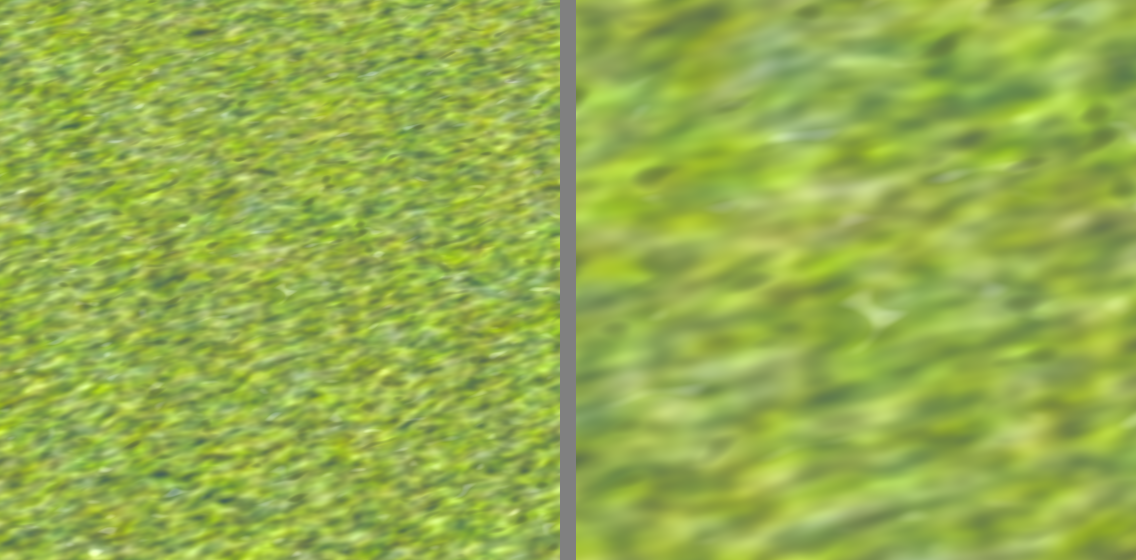
Left, the full canvas; right, a detail of the centre.
Write a three.js fragment shader that draws this texture.

```glsl
// Sunlit mown lawn: soft, slanted grass streaks in yellow-green light and shade.
varying vec2 vUv;

// Sine-free hash giving a vector in -1..1
vec2 hash2(vec2 cell) {
  vec3 h = fract(cell.xyx * vec3(0.1031, 0.1030, 0.0973));
  h += dot(h, h.yzx + 33.33);
  return fract((h.xx + h.yz) * h.zy) * 2.0 - 1.0;
}

float cornerSlope(vec2 cell, vec2 f, vec2 corner) {
  return dot(hash2(cell + corner), f - corner);
}

// Gradient noise, centred on zero
float noise(vec2 p) {
  vec2 cell = floor(p), f = fract(p);
  vec2 w = f * f * f * (f * (f * 6.0 - 15.0) + 10.0);
  float low = mix(cornerSlope(cell, f, vec2(0.0, 0.0)), cornerSlope(cell, f, vec2(1.0, 0.0)), w.x);
  float high = mix(cornerSlope(cell, f, vec2(0.0, 1.0)), cornerSlope(cell, f, vec2(1.0, 1.0)), w.x);
  return mix(low, high, w.y);
}

// Noise drawn out along a direction; frequency is along and across it
float streaks(vec2 p, float angle, vec2 frequency, float seed) {
  float c = cos(angle), s = sin(angle);
  return noise(vec2(c * p.x + s * p.y, c * p.y - s * p.x) * frequency + seed);
}

void main() {
  // Mild perspective: the grass gets finer towards the top
  vec2 ground = vec2((vUv.x - 0.5) * (0.92 + 0.2 * vUv.y), vUv.y * (0.85 + 0.2 * vUv.y));

  // Uneven growth bends the streaks
  ground += 0.008 * vec2(noise(ground * 13.0 + 40.0), noise(ground * 11.0 + 70.0));

  // Light and shade, from broad patches down to single tufts
  float shade = 0.10 * streaks(ground, 0.15, vec2(6.0, 13.0), 11.3)
              + 0.20 * streaks(ground, 0.24, vec2(18.0, 44.0), 67.9)
              + 0.28 * streaks(ground, 0.30, vec2(29.0, 68.0), 127.7)
              + 0.14 * streaks(ground, 0.19, vec2(48.0, 104.0), 251.1);
  shade *= mix(1.12, 0.88, vUv.y);

  // Tint drifts between fresh yellow-green and greyer blue-green
  float pale = 0.7 * streaks(ground, 0.24, vec2(21.0, 50.0), 419.5)
             + 0.4 * streaks(ground, 0.10, vec2(8.0, 15.0), 503.2);
  float warm = 0.6 * streaks(ground, 0.27, vec2(22.0, 50.0), 613.8)
             + 0.5 * streaks(ground, 0.12, vec2(6.0, 12.0), 733.4);

  // Deep shade stays neutral, lit blades carry the tint
  vec3 grass = vec3(0.585, 0.69, 0.295);
  float lit = clamp(0.9 + 4.0 * shade, 0.25, 1.2);
  grass += shade * vec3(0.98, 1.04, 0.35) + vec3(0.0, 0.0, 1.5 * shade * shade);
  grass += pale * lit * vec3(0.03, -0.03, 0.38);
  grass += warm * vec3(0.12, -0.02, -0.05);

  // Scattered glints on blades
  float glint = smoothstep(0.26, 0.58, streaks(ground, 0.22, vec2(27.0, 64.0), 857.6));
  grass += glint * vec3(0.13, 0.11, 0.20);

  // Dark gaps between tufts
  float gap = smoothstep(0.24, 0.60, streaks(ground, 0.25, vec2(25.0, 60.0), 941.2));
  grass = mix(grass, vec3(0.36, 0.42, 0.23), 0.6 * gap);

  gl_FragColor = vec4(clamp(grass, 0.0, 1.0), 1.0);
}
```
